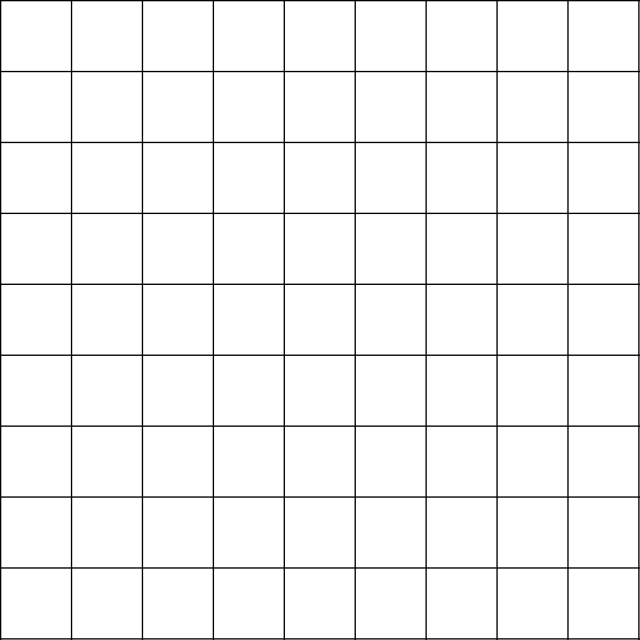
A Shadertoy shader for this pattern:

```glsl
// Draws a plain square grid of thin black lines on white paper.
// Each axis folds into one cell; the distance to the nearest line gives the
// exact share of the pixel that is inked, so edges stay smooth at any size.

const float PITCH = 0.11081;      // spacing of lines, nine cells across
const float INSET = 0.00098;      // first line centre from the left and top edges
const float LINE_WIDTH = 0.0021;
const vec3 PAPER = vec3(1.0);
const vec3 INK = vec3(0.0);

// Distance on each axis to the nearest line centre
vec2 lineDistance(vec2 p, float pitch) {
    return abs(fract(p / pitch + 0.5) - 0.5) * pitch;
}

// Overlap of a line with a pixel-wide box, as a share of the box
vec2 lineCoverage(vec2 dist, float width, vec2 pixel) {
    vec2 overlap = 0.5 * (width + pixel) - dist;
    return clamp(overlap, vec2(0.0), min(vec2(width), pixel)) / pixel;
}

void mainImage(out vec4 fragColor, in vec2 fragCoord) {
    vec2 pixel = 1.0 / iResolution.xy;
    vec2 uv = fragCoord * pixel;

    // Measure from the top left corner, where the grid starts
    vec2 p = vec2(uv.x, 1.0 - uv.y) - INSET;
    vec2 cover = lineCoverage(lineDistance(p, PITCH), LINE_WIDTH, pixel);

    // Union of the two line sets
    float ink = 1.0 - (1.0 - cover.x) * (1.0 - cover.y);
    fragColor = vec4(mix(PAPER, INK, ink), 1.0);
}
```
